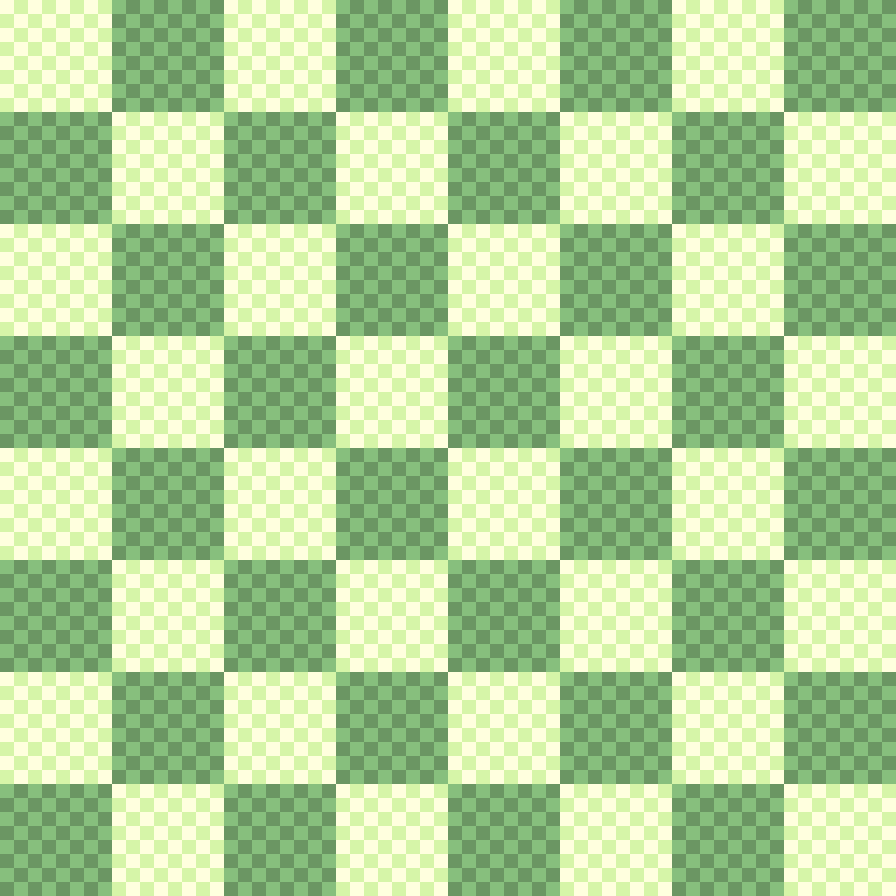
A WebGL 1 fragment shader for this pattern:

```glsl
precision highp float;
// A two-level checkerboard: 8 by 8 large squares alternate between a pale and
// a green palette, and each is itself divided into 8 by 8 small two-tone checks.
// Both levels are products of edge-smoothed square waves, so the result tiles.

uniform vec2 u_resolution;

const float SQUARES = 8.0;            // large squares along each side
const float CHECKS_PER_SQUARE = 8.0;  // small checks along a large square

const vec3 CREAM = vec3(1.00, 1.00, 0.87);
const vec3 LIME  = vec3(0.84, 0.96, 0.66);
const vec3 LEAF  = vec3(0.53, 0.75, 0.49);
const vec3 MOSS  = vec3(0.42, 0.59, 0.39);

// Alternates +1 and -1 per unit, ramping through zero across one pixel.
vec2 squareWave(vec2 p, vec2 pixel) {
    vec2 parity = 1.0 - 2.0 * mod(floor(p), 2.0);
    vec2 edgeDistance = 0.5 - abs(fract(p) - 0.5);
    return parity * clamp(edgeDistance / (0.5 * pixel), 0.0, 1.0);
}

// Checker coverage: 1 on cells whose column and row sum is even, else 0.
float checker(vec2 uv, float count, vec2 pixel) {
    vec2 wave = squareWave(uv * count, pixel * count);
    return 0.5 + 0.5 * wave.x * wave.y;
}

void main() {
    vec2 pixel = 1.0 / u_resolution;
    vec2 uv = gl_FragCoord.xy * pixel;

    // Large squares choose the palette, small checks choose the tone
    float green = checker(uv, SQUARES, pixel);
    float deep = checker(uv, SQUARES * CHECKS_PER_SQUARE, pixel);

    vec3 paleTone = mix(CREAM, LIME, deep);
    vec3 greenTone = mix(LEAF, MOSS, deep);
    gl_FragColor = vec4(mix(paleTone, greenTone, green), 1.0);
}
```
